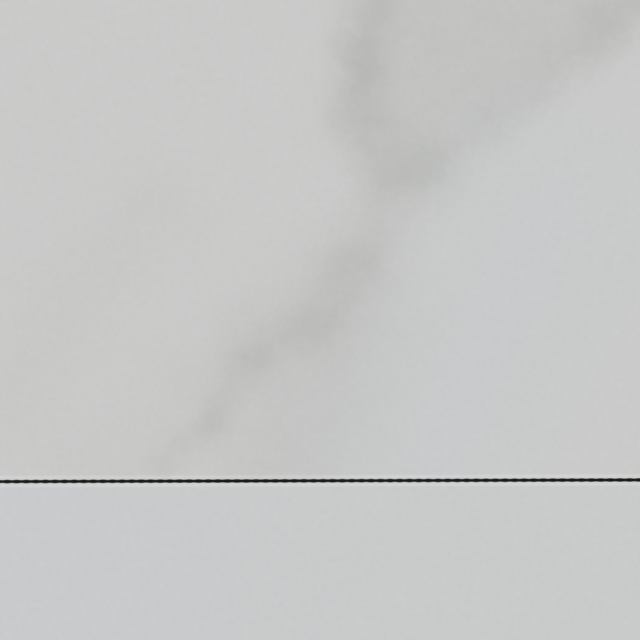
Reproduce this texture procedurally as a WebGL 1 fragment shader.

```glsl
precision highp float;

uniform vec2 u_resolution;

#define STONE vec3(0.791, 0.795, 0.789)
#define COOL_STONE vec3(0.785, 0.793, 0.799)
#define VEIN_TINT vec3(1.0, 0.98, 1.04)
#define JOINT_COLOR vec3(0.10, 0.11, 0.10)
#define JOINT_HEIGHT 0.2475
#define JOINT_TILT 0.0026
#define JOINT_HALF_WIDTH 0.0021
#define WARP 0.010
#define GRAIN 0.016

vec2 hash2(vec2 p) {
  vec2 q = vec2(dot(p, vec2(127.1, 311.7)), dot(p, vec2(269.5, 183.3)));
  return fract(sin(q) * 43758.55);
}

// Distance to the nearest scattered cell point
float cellular(vec2 p) {
  vec2 cell = floor(p);
  vec2 f = fract(p);
  float nearest = 2.0;
  for (int j = -1; j <= 1; j++) {
    for (int i = -1; i <= 1; i++) {
      vec2 offset = vec2(float(i), float(j));
      vec2 d = offset + hash2(cell + offset) - f;
      nearest = min(nearest, dot(d, d));
    }
  }
  return sqrt(nearest);
}

// Layered sines, roughly -1 to 1
float waves(vec2 p) {
  float sum = 0.0;
  float amplitude = 0.5;
  for (int i = 0; i < 5; i++) {
    sum += amplitude * sin(p.x + 1.7 * sin(p.y)) * cos(p.y + 1.3 * sin(p.x));
    p = mat2(1.5, 1.1, -1.1, 1.5) * p + 2.3;
    amplitude *= 0.6;
  }
  return sum;
}

// Soft stroke from a to b
float streak(vec2 p, vec2 a, vec2 b, float radius) {
  vec2 ab = b - a;
  float t = clamp(dot(p - a, ab) / dot(ab, ab), 0.0, 1.0);
  float d = length(p - a - ab * t) / radius;
  return exp(-d * d);
}

float veinShade(vec2 p) {
  // Grey wedge between the two upper branches
  float leftEdge = mix(0.57, 0.545, smoothstep(0.70, 0.86, p.y));
  float slope = dot(p - vec2(0.64, 0.70), normalize(vec2(-0.26, 0.36)));
  float wedge = smoothstep(leftEdge - 0.05, leftEdge + 0.03, p.x)
              * smoothstep(-0.045, 0.035, slope) * smoothstep(0.60, 0.74, p.y);
  float shade = 0.029 * wedge;

  // Upper branches
  shade += 0.026 * streak(p, vec2(0.60, 1.02), vec2(0.56, 0.91), 0.038);
  shade += 0.020 * streak(p, vec2(0.56, 0.89), vec2(0.55, 0.82), 0.042);
  shade += 0.014 * streak(p, vec2(0.57, 0.81), vec2(0.62, 0.74), 0.055);
  shade += 0.020 * streak(p, vec2(0.99, 1.01), vec2(0.94, 0.96), 0.040);
  shade += 0.009 * streak(p, vec2(0.93, 0.93), vec2(0.70, 0.74), 0.045);

  // Diagonal vein toward the joint
  shade += 0.020 * streak(p, vec2(0.66, 0.72), vec2(0.56, 0.60), 0.050);
  shade += 0.022 * streak(p, vec2(0.56, 0.59), vec2(0.50, 0.49), 0.045);
  shade += 0.018 * streak(p, vec2(0.47, 0.49), vec2(0.39, 0.45), 0.038);
  shade += 0.022 * streak(p, vec2(0.40, 0.44), vec2(0.33, 0.35), 0.028);
  shade += 0.018 * streak(p, vec2(0.33, 0.34), vec2(0.25, 0.27), 0.026);

  // Broad shadows
  shade += 0.022 * streak(p, vec2(0.54, 0.51), vec2(0.44, 0.28), 0.110);
  shade += 0.009 * streak(p, vec2(0.24, 0.68), vec2(0.00, 0.38), 0.075);
  shade += 0.008 * streak(p, vec2(0.40, 0.48), vec2(0.14, 0.25), 0.080);
  return shade;
}

void main() {
  vec2 uv = gl_FragCoord.xy / u_resolution;
  float pixel = 1.0 / u_resolution.y;
  float jointDistance = uv.y - JOINT_HEIGHT - JOINT_TILT * uv.x;
  float upperTile = smoothstep(-pixel, pixel, jointDistance);

  // Stone base and cooler lower areas
  float cool = 0.75 * streak(uv, vec2(0.85, 0.66), vec2(0.68, 0.30), 0.17);
  cool = mix(0.85 - 0.45 * uv.x, cool, upperTile);
  vec3 color = mix(STONE, COOL_STONE, cool);

  // Marble veins with ragged edges
  vec2 warped = uv + WARP * vec2(waves(uv * 24.0), waves(uv * 24.0 + 5.0));
  float shade = veinShade(warped) * upperTile;
  shade *= 1.0 + 0.20 * waves(uv * 38.0 + 1.7);
  color -= VEIN_TINT * shade;

  // Cloudiness and fine grain
  color += 0.0025 * waves(uv * 13.0 + 3.0);
  float grain = 0.6 * cellular(uv * vec2(130.0, 110.0))
              + 0.4 * cellular(uv * 62.0 + 9.0) - 0.50;
  color += GRAIN * grain;

  // Joint with pale rims
  float across = abs(jointDistance);
  float rim = (across - 0.0065) / 0.0025;
  color += 0.035 * exp(-rim * rim);
  float ripple = 0.0003 * sin(uv.x * 420.0);
  float joint = 1.0 - smoothstep(-0.0013, 0.0017, across - JOINT_HALF_WIDTH + ripple);
  color = mix(color, JOINT_COLOR, joint);

  gl_FragColor = vec4(color, 1.0);
}
```
